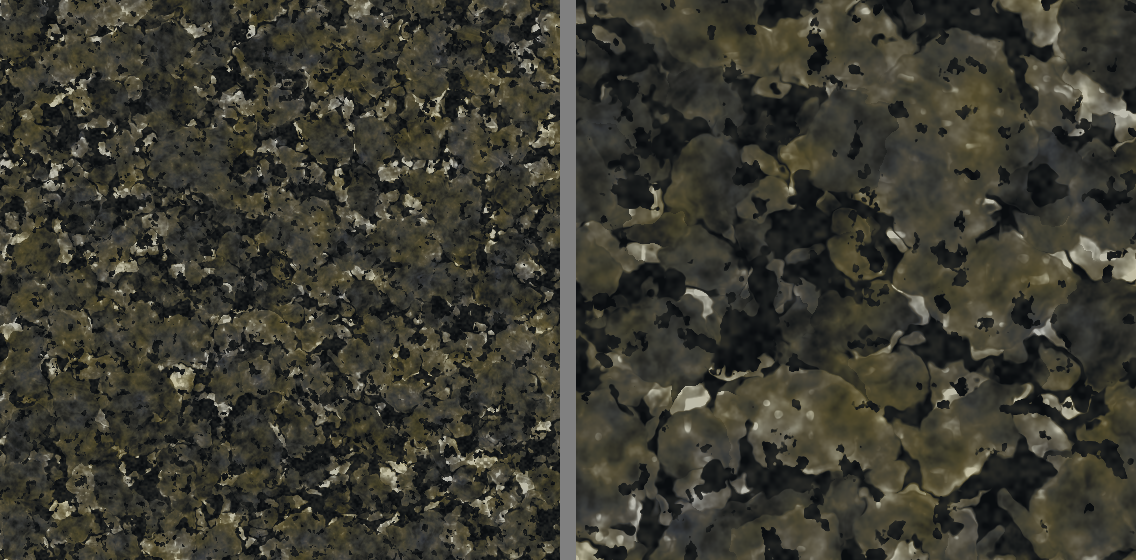
Left, the full canvas; right, a detail of the centre.
Reproduce this texture procedurally as a Shadertoy shader.

```glsl
float hash(vec2 p) {
    return fract(sin(dot(p, vec2(127.1, 311.7))) * 43758.5453);
}

float noise(vec2 p) {
    vec2 cell = floor(p);
    vec2 f = fract(p);
    f = f * f * (3.0 - 2.0 * f);
    float low = mix(hash(cell), hash(cell + vec2(1, 0)), f.x);
    float high = mix(hash(cell + vec2(0, 1)), hash(cell + vec2(1, 1)), f.x);
    return mix(low, high, f.y);
}

mat2 rotation(float angle) {
    float c = cos(angle), s = sin(angle);
    return mat2(c, s, -s, c);
}

float fbm(vec2 p) {
    float sum = 0.0, weight = 0.533;
    for (int i = 0; i < 4; i++) {
        sum += weight * noise(p);
        p = rotation(0.6) * p * 2.03 + 17.3;
        weight *= 0.5;
    }
    return sum;
}

// Nearest scattered ellipse: x = signed distance to its border, y = its random id
vec2 nearestGrain(vec2 p, float count, float fill, float seed) {
    vec2 q = p * count;
    vec2 best = vec2(9.0, 0.0);
    for (int y = -1; y <= 1; y++) {
        for (int x = -1; x <= 1; x++) {
            vec2 cell = floor(q) + vec2(x, y);
            float id = hash(cell + seed);
            vec2 jitter = vec2(hash(cell + seed + 7.3), hash(cell + seed + 3.1));
            vec2 d = rotation(id * 6.283) * (q - cell - mix(vec2(0.2), vec2(0.8), jitter));
            float radius = mix(0.3, 0.62, fract(id * 23.1));
            float border = length(d * vec2(0.85, 1.2)) - radius;
            border += 9.0 * step(fill, fract(id * 91.7));
            if (border < best.x) best = vec2(border, id);
        }
    }
    return vec2(best.x / count, best.y);
}

// Lays one size of mineral grain, with cleavage streaks and a bright rim, over a tone
float layGrains(float tone, vec2 p, float count, float fill, float seed,
                vec2 toneRange, float mottle, float blur) {
    vec2 grain = nearestGrain(p, count, fill, seed);
    float pick = fract(grain.y * 57.3);
    vec2 along = rotation(grain.y * 40.0) * p;
    float streak = noise(along * vec2(55.0, 230.0) + grain.y * 90.0) - 0.5;
    float rim = smoothstep(0.004, 0.0, abs(grain.x + 0.003));
    float body = mix(toneRange.x, toneRange.y, pick) + 0.7 * smoothstep(0.8, 0.95, pick);
    body += 4.2 * mottle + 1.1 * streak + rim * (0.3 + 2.5 * mottle);
    return mix(tone, body, smoothstep(blur, -blur, grain.x));
}

// Tone steps from black mica through olive feldspar to pale quartz
vec3 stoneColor(float tone) {
    vec3 ramp[8] = vec3[8](
        vec3(0.04, 0.05, 0.06), vec3(0.10, 0.11, 0.11),
        vec3(0.17, 0.17, 0.15), vec3(0.24, 0.24, 0.20),
        vec3(0.31, 0.29, 0.22), vec3(0.40, 0.38, 0.31),
        vec3(0.53, 0.52, 0.45), vec3(0.74, 0.73, 0.66));
    float t = clamp(tone, 0.0, 6.99);
    int i = int(t);
    return mix(ramp[i], ramp[i + 1], fract(t));
}

void mainImage(out vec4 fragColor, in vec2 fragCoord) {
    float size = min(iResolution.x, iResolution.y);
    vec2 p = fragCoord / size;
    float blur = max(0.0012, 0.8 / size);

    // Ragged borders and fine grit
    vec2 ragged = p + 0.034 * (vec2(fbm(p * 38.0), fbm(p * 38.0 + 51.7)) - 0.5);
    float mottle = fbm(p * 75.0 + 9.2) - 0.5;
    float grit = noise(p * 260.0) - 0.5;
    float mica = 0.75 + 2.2 * mottle + 0.9 * grit;

    // Small and medium grains, broken by black mica, then large olive crystals
    float tone = mica;
    tone = layGrains(tone, ragged, 46.0, 0.9, 0.37, vec2(1.8, 5.7), mottle, blur);
    tone = layGrains(tone, ragged, 24.0, 0.85, 5.61, vec2(2.0, 5.1), mottle, blur);
    float pits = smoothstep(0.62, 0.65, fbm(p * 36.0 + 31.0));
    tone = mix(tone, mica, pits);
    tone = layGrains(tone, ragged, 11.5, 0.75, 2.83, vec2(2.1, 3.9), mottle, blur);

    // Black specks, pale flecks and surface grit
    float specks = smoothstep(0.66, 0.69, fbm(p * 80.0 + 73.0));
    tone = mix(tone, mica, specks);
    tone += 1.6 * smoothstep(0.74, 0.86, noise(p * 150.0 + 8.0)) * smoothstep(3.0, 5.0, tone);
    tone += 0.7 * grit;

    // Patches of warmer and cooler stone
    float warmth = (fbm(p * 28.0 + 12.0) - 0.45) * smoothstep(1.2, 3.0, tone);
    vec3 color = stoneColor(tone) + warmth * vec3(0.07, 0.03, -0.13);
    fragColor = vec4(clamp(color, 0.0, 1.0), 1.0);
}
```
